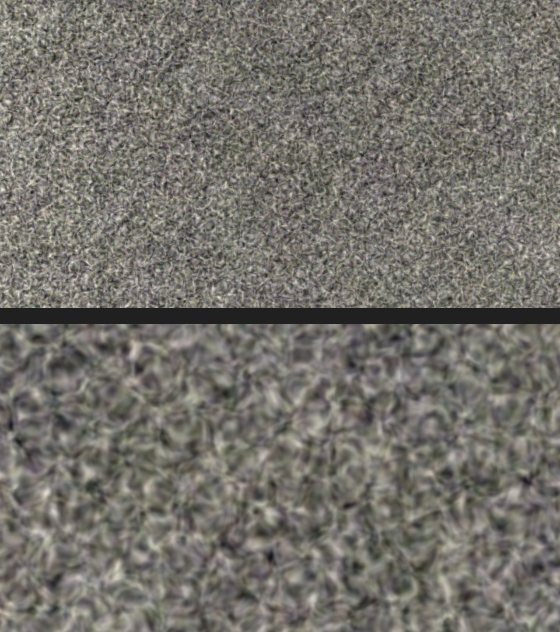
Top, the full canvas; bottom, a detail of the centre.
Reproduce this texture procedurally as a Shadertoy shader.

```glsl
// Grey wool felt: a matted surface of short broken fibres over fine grain.
// Layers of gradient noise give grain, strands, tufts and dark pits;
// soft side light and faint colour patches are laid over the whole cloth.

#define WOOL_TINT vec3(1.025, 1.0, 0.945)
#define BASE_LIGHT 0.446
#define GRAIN_SCALE 88.0
#define GRAIN_DEPTH 0.25
#define STRAND_SCALE 84.0
#define STRAND_STRETCH 0.5
#define STRAND_DEPTH 0.25
#define TUFT_SCALE 23.0
#define TUFT_DEPTH 0.12
#define PIT_DEPTH 0.13
#define SIDE_LIGHT 0.09
#define TINT_DEPTH 0.05

// Unit gradient picked by an integer hash of the lattice cell
vec2 gradientAt(vec2 cell) {
    uvec2 q = uvec2(ivec2(cell));
    uint h = q.x * 1597334673u ^ q.y * 3812015801u;
    h = (h ^ (h >> 15)) * 2246822519u;
    h ^= h >> 13;
    float angle = float(h & 65535u) * 6.28318 / 65536.0;
    return vec2(cos(angle), sin(angle));
}

// Gradient noise, about -0.7 to 0.7
float noise(vec2 p) {
    vec2 i = floor(p), f = p - i;
    vec2 u = f * f * f * (f * (f * 6.0 - 15.0) + 10.0);
    vec2 e = vec2(1.0, 0.0);
    float a = dot(gradientAt(i), f);
    float b = dot(gradientAt(i + e.xy), f - e.xy);
    float c = dot(gradientAt(i + e.yx), f - e.yx);
    float d = dot(gradientAt(i + e.xx), f - e.xx);
    return mix(mix(a, b, u.x), mix(c, d, u.x), u.y);
}

vec2 rotate(vec2 p, float angle) {
    float c = cos(angle), s = sin(angle);
    return vec2(c * p.x - s * p.y, s * p.x + c * p.y);
}

// Short strands in three crossing directions, their crests a little brighter
float strands(vec2 p) {
    float sum = 0.0;
    for (int i = 0; i < 3; i++) {
        float layer = float(i);
        vec2 q = rotate(p, 0.5 + layer * 1.05) * STRAND_SCALE;
        float n = noise(q * vec2(STRAND_STRETCH, 1.0) + layer * 37.3);
        sum += n + 0.3 * smoothstep(0.15, 0.45, n) - 0.06;
    }
    return sum * 0.577;
}

// Fine round grain with a smaller octave inside it
float grain(vec2 p) {
    return noise(p * GRAIN_SCALE) + 0.5 * noise(p * GRAIN_SCALE * 1.7 + 61.0);
}

// Rounded tufts leaning along the diagonal, shaded from the upper right
float tufts(vec2 p) {
    vec2 q = rotate(p, -0.8) * vec2(0.75, 1.15);
    float small = noise(q * TUFT_SCALE + 11.0);
    float broad = noise(q * TUFT_SCALE * 0.36 + 53.0);
    float slope = small - noise(q * TUFT_SCALE + vec2(11.0, 11.35));
    return small * 0.75 + slope * 0.5 + broad * 0.6;
}

// Brighter towards the left edge, slightly towards the right and bottom
float lighting(vec2 uv, vec2 p) {
    float left = exp(-uv.x * 4.5);
    float right = smoothstep(0.55, 1.0, uv.x);
    float lower = 1.0 - smoothstep(0.0, 0.6, uv.y);
    float cloud = noise(p * 2.6 + 7.0);
    return SIDE_LIGHT * (left + 0.3 * right + 0.25 * lower + 0.3 * cloud);
}

void mainImage(out vec4 fragColor, in vec2 fragCoord) {
    vec2 uv = fragCoord / iResolution.xy;
    vec2 p = fragCoord / iResolution.y;

    // Curl the strands by bending the plane
    vec2 curl = vec2(noise(p * 31.0 + 3.0), noise(p * 31.0 + 71.0));
    vec2 bent = p + curl * 0.008;

    // Relief, a little rougher on the lit left side
    float rough = mix(1.12, 0.94, smoothstep(0.0, 0.5, uv.x));
    float relief = GRAIN_DEPTH * grain(bent)
                 + STRAND_DEPTH * strands(bent)
                 + TUFT_DEPTH * tufts(p);
    float pit = smoothstep(0.3, 0.52, noise(bent * 44.0 + 19.0));
    relief -= PIT_DEPTH * pit * mix(1.0, 0.45, uv.x);
    float light = BASE_LIGHT + lighting(uv, p) + relief * rough;

    // Yellow-green against blue, and pink against green, in flecks and patches
    float warm = noise(p * 58.0 + 29.0) + 0.45 * noise(p * 7.0 + 83.0);
    float pink = noise(p * 52.0 + 97.0) + 0.45 * noise(p * 6.0 + 41.0);
    vec3 tint = warm * vec3(0.35, 0.25, -0.9) + pink * vec3(0.55, -0.35, 0.3);

    vec3 colour = light * WOOL_TINT + TINT_DEPTH * tint;
    fragColor = vec4(clamp(colour, 0.0, 1.0), 1.0);
}
```
